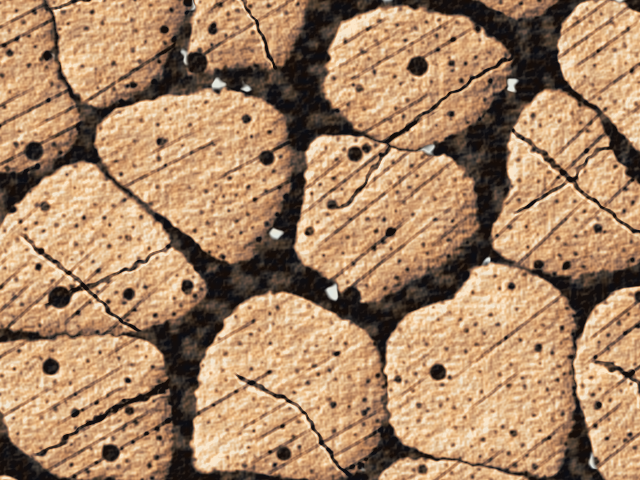
This texture is drawn by a Shadertoy shader. Its source:

```glsl
const float GRAINS_PER_HEIGHT = 2.75;
const float CORNER_SHARPNESS = 15.0;
const vec2 LIGHT_DIR = vec2(0.8, -0.6);

struct Grain {
    vec2 id;      // cell that owns the grain
    vec2 local;   // position relative to the grain centre
    vec2 inward;  // direction away from the nearest border
    float edge;   // rounded distance to the border
};

float hash(vec2 p) {
    return fract(sin(dot(p, vec2(127.1, 311.7))) * 43758.5453);
}

vec2 hash2(vec2 p) {
    return vec2(hash(p), hash(p + 37.3));
}

float noise(vec2 p) {
    vec2 i = floor(p), f = fract(p);
    f = f * f * (3.0 - 2.0 * f);
    return mix(mix(hash(i), hash(i + vec2(1, 0)), f.x),
               mix(hash(i + vec2(0, 1)), hash(i + vec2(1, 1)), f.x), f.y);
}

// Side-lit bumps: difference of two shifted noise samples
float relief(vec2 p, float freq) {
    return noise(p * freq) - noise(p * freq + LIGHT_DIR);
}

vec2 turn(vec2 p, float angle) {
    float c = cos(angle), s = sin(angle);
    return vec2(c * p.x + s * p.y, c * p.y - s * p.x);
}

vec2 grainCentre(vec2 id) {
    return id + 0.1 + 0.8 * hash2(id + 11.0);
}

// Voronoi cells with a soft minimum over the borders, which rounds the corners
Grain findGrain(vec2 p) {
    Grain g;
    float nearest = 1e3;
    for (int y = -1; y <= 1; y++)
    for (int x = -1; x <= 1; x++) {
        vec2 id = floor(p) + vec2(x, y);
        vec2 offset = p - grainCentre(id);
        if (dot(offset, offset) < nearest) {
            nearest = dot(offset, offset);
            g.id = id;
            g.local = offset;
        }
    }
    float total = 1e-9;
    vec2 normal = vec2(0);
    for (int y = -2; y <= 2; y++)
    for (int x = -2; x <= 2; x++) {
        if (x == 0 && y == 0) continue;
        vec2 between = grainCentre(g.id + vec2(x, y)) - grainCentre(g.id);
        vec2 n = normalize(between);
        float weight = exp(-CORNER_SHARPNESS * (0.5 * length(between) - dot(g.local, n)));
        total += weight;
        normal -= weight * n;
    }
    g.edge = -log(total) / CORNER_SHARPNESS;
    g.inward = normal / total;
    return g;
}

// Scattered round spots, one at most per grid cell
float spots(vec2 p, float freq, float chance, float radius) {
    vec2 cell = floor(p * freq);
    vec2 centre = 0.3 + 0.4 * hash2(cell + 5.0);
    float size = radius * (0.6 + 0.7 * hash(cell + 71.0));
    float d = length(fract(p * freq) - centre) - size;
    float soft = 0.012 * freq;
    return step(hash(cell + 19.0), chance) * (1.0 - smoothstep(-soft, soft, d));
}

// Parallel scratches that fade in and out along their length
float scratches(vec2 q, float freq) {
    float row = floor(q.y * freq);
    float d = abs(fract(q.y * freq) - 0.5) / freq;
    float presence = smoothstep(0.45, 0.7, noise(vec2(q.x * 2.5, row * 7.3)));
    return presence * (1.0 - smoothstep(0.003, 0.016, d));
}

// Straight crack with a dark core and one bright lip
float crack(vec2 local, vec2 seed, float angle) {
    vec2 q = turn(local, angle + 0.5 * (hash(seed) - 0.5));
    float d = q.y - 0.35 * (hash(seed + 3.0) - 0.5);
    float reach = smoothstep(-0.3, -0.25, q.x + 0.3 * hash(seed + 8.0));
    float core = 1.0 - smoothstep(0.004, 0.017, abs(d));
    float lip = 1.0 - smoothstep(0.0, 0.014, abs(d + 0.024));
    return step(hash(seed + 13.0), 0.5) * reach * (0.22 * lip - 0.6 * core);
}

vec3 palette(float tone) {
    float t = clamp(tone, 0.0, 1.0) * 5.0;
    vec3 c = mix(vec3(0.07, 0.05, 0.05), vec3(0.27, 0.23, 0.19), clamp(t, 0.0, 1.0));
    c = mix(c, vec3(0.53, 0.38, 0.30), clamp(t - 1.0, 0.0, 1.0));
    c = mix(c, vec3(0.76, 0.55, 0.39), clamp(t - 2.0, 0.0, 1.0));
    c = mix(c, vec3(0.91, 0.74, 0.54), clamp(t - 3.0, 0.0, 1.0));
    return mix(c, vec3(0.97, 0.90, 0.80), clamp(t - 4.0, 0.0, 1.0));
}

void mainImage(out vec4 fragColor, in vec2 fragCoord) {
    vec2 p = fragCoord / iResolution.y * GRAINS_PER_HEIGHT + vec2(3.0, 7.0);
    vec2 wobble = vec2(noise(p * 3.0), noise(p * 3.0 + 40.0)) - 0.5;
    vec2 ragged = vec2(noise(p * 24.0), noise(p * 24.0 + 90.0)) - 0.5;
    Grain g = findGrain(p + 0.12 * wobble + 0.028 * ragged);

    float gap = 0.005 + 0.075 * smoothstep(0.2, 0.8, noise(p * 1.7 + 20.0));
    float depth = g.edge - gap;
    float inside = smoothstep(-0.012, 0.016, depth);
    float grit = relief(p, 42.0) + 0.6 * relief(p, 75.0);

    // Grain surface: streaks, rim light and shadow
    vec2 q = turn(p, 0.62 + 0.35 * (hash(g.id) - 0.5));
    float tone = 0.76 + 0.1 * (hash(g.id + 4.0) - 0.5);
    tone += 0.24 * (noise(q * vec2(4.0, 30.0)) - 0.5) + 0.12 * (noise(p * 5.0) - 0.5);
    tone += 0.27 * grit;
    float facing = dot(g.inward, LIGHT_DIR);
    float rim = max(depth, 0.0);
    tone += 0.3 * max(facing, 0.0) * exp(-rim / 0.05);
    tone += 0.55 * min(facing, 0.0) * exp(-rim / 0.075);

    // Scratches, cracks and pits
    tone -= 0.36 * scratches(q, 10.0);
    tone += crack(g.local, g.id + 50.0, -0.9) + crack(g.local, g.id + 80.0, 0.6);
    tone -= 0.5 * spots(q, 13.0, 0.5, 0.14);
    tone -= 0.65 * spots(p, 6.0, 0.16, 0.14);
    float hole = spots(p, 2.3, 0.24, 0.12);
    tone += 0.15 * spots(p - 0.02 * LIGHT_DIR, 2.3, 0.24, 0.13);
    tone = mix(tone, 0.04 + 0.15 * grit, hole);

    // Dark gaps with faint debris and a few pale glints
    float debris = 0.24 * smoothstep(0.35, 0.9, noise(p * 14.0)) + 0.15 * grit;
    vec3 colour = palette(mix(debris, tone, inside));
    float glint = spots(p + 0.05 * ragged, 6.0, 0.12, 0.2) * (1.0 - inside);
    colour = mix(colour, vec3(0.90, 0.90, 0.86), glint);
    colour += 0.05 * (noise(p * 28.0 + 60.0) - 0.5) * vec3(1.0, 0.0, -1.0);

    fragColor = vec4(clamp(colour, 0.0, 1.0), 1.0);
}
```
